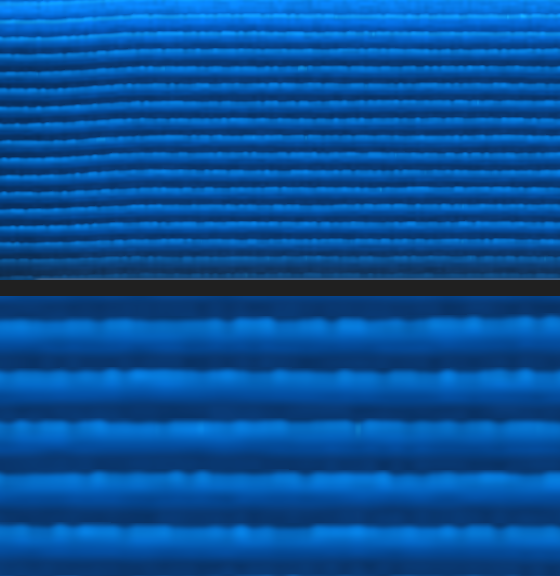
Top: the whole. Bottom: its middle third, enlarged.
Give the GLSL for this texture, as a WebGL 2 fragment shader.

```glsl
#version 300 es
precision highp float;
// Blue ribbed ribbon: stacked horizontal cords, lit from the top edge, sagging at the left.
uniform vec2 u_resolution;
out vec4 fragColor;

float hash(vec2 p) {
    p = fract(p * vec2(0.1031, 0.1137));
    p += dot(p, p.yx + 33.33);
    return fract((p.x + p.y) * p.x * 91.7);
}

float noise(vec2 p) {
    vec2 cell = floor(p), f = fract(p);
    f = f * f * (3.0 - 2.0 * f);
    return mix(mix(hash(cell), hash(cell + vec2(1, 0)), f.x),
               mix(hash(cell + vec2(0, 1)), hash(cell + vec2(1, 1)), f.x), f.y);
}

// Vertical displacement of the cords, as a fraction of the canvas height
float sag(vec2 p) {
    float left = 1.0 - smoothstep(0.06, 0.27, p.x);
    float fade = 1.0 - 0.6 * smoothstep(0.6, 1.0, p.y);
    float wobble = noise(vec2(p.x * 9.0, p.y * 16.0)) - 0.5;
    return 0.019 * left * fade + 0.004 * wobble;
}

void main() {
    vec2 uv = gl_FragCoord.xy / u_resolution;
    vec2 p = vec2(uv.x, 1.0 - uv.y);          // depth measured from the top edge

    // Cord number, and position inside it: 0 is the lit crest, 0.8 the groove
    float row = (p.y - 0.059 - sag(p)) / 0.0618;
    float cord = floor(row + 0.2);
    float t = row - cord;

    // Fine threads crossing the cords, and softer mottling
    float thread = noise(vec2(p.x * 130.0, cord * 7.0 + t * 1.5)) - 0.5;
    float mottle = noise(p * vec2(60.0, 75.0) + 40.0) - 0.5;
    float slow = noise(vec2(p.x * 7.0, cord * 3.7)) - 0.5;
    t += 0.05 * thread;

    vec3 navy = vec3(0.035, 0.215, 0.435);
    vec3 body = vec3(0.015, 0.29, 0.60);
    vec3 lit = vec3(0.015, 0.385, 0.745);
    vec3 crest = vec3(0.025, 0.47, 0.83);

    // Shade from crest to groove
    float rise = smoothstep(-0.19, -0.04, t);
    vec3 color = mix(lit, body, smoothstep(0.12, 0.40, t));
    color = mix(color, navy, smoothstep(0.36, 0.64, t + 0.1 * slow));
    color = mix(navy, color, rise);
    float ridge = exp(-pow(t / 0.13, 2.0));
    color = mix(color, crest, ridge * (0.75 + 0.5 * thread));

    // Strong light on the uppermost cords
    float glow = 1.0 - smoothstep(0.03, 0.24, p.y + 0.03 * slow);
    float height = rise * (1.0 - smoothstep(0.3, 0.85, t));
    vec3 bright = mix(vec3(0.01, 0.34, 0.74), vec3(0.02, 0.46, 0.93), height);
    bright = mix(bright, vec3(0.07, 0.64, 0.98), ridge * 0.85);
    color = mix(color, bright, glow);
    float topSheen = 1.0 - smoothstep(0.0, 0.055, abs(p.y - 0.022));
    color = mix(color, vec3(0.05, 0.56, 0.98), 0.5 * topSheen);

    // Grey shadow towards the bottom, and dimmer grooves at the left
    float shade = smoothstep(0.83, 1.0, p.y);
    color = mix(color, vec3(0.08, 0.20, 0.33), 0.65 * shade);
    color *= 1.0 - 0.12 * (1.0 - smoothstep(0.0, 0.2, p.x)) * (1.0 - ridge) * (1.0 - glow);

    // Wear: uneven dye and a few pale flecks on the crests
    color *= 1.0 + 0.10 * thread + 0.10 * mottle + 0.06 * slow;
    float fleck = smoothstep(0.9, 0.99, noise(vec2(p.x * 75.0, cord * 5.3 + 9.0)));
    color += vec3(0.03, 0.09, 0.06) * fleck * ridge;

    // Thin pale strip below the last cord
    float strip = smoothstep(0.990, 0.997, p.y) * smoothstep(0.055, 0.075, p.x);
    color = mix(color, vec3(0.32, 0.42, 0.55), 0.7 * strip);

    fragColor = vec4(clamp(color, 0.0, 1.0), 1.0);
}
```
